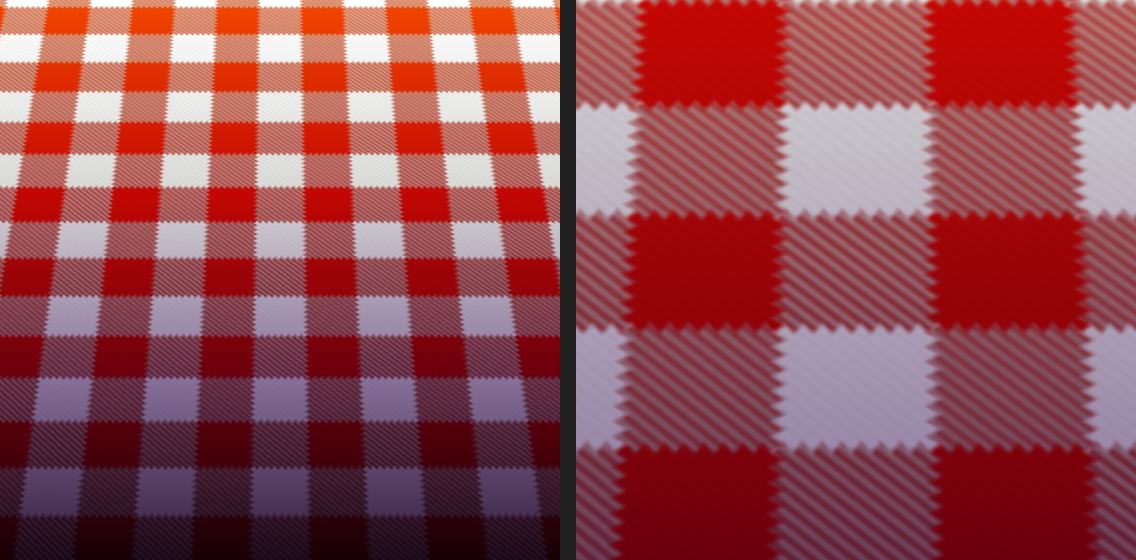
Left, the full canvas; right, a detail of the centre.
Write a Shadertoy shader that draws this pattern.

```glsl
// Red and white gingham cloth with a twill weave, receding into bright light at the top.

const float TAU = 6.2831853;
const float THREADS = 8.0; // twill ribs per check

// Four colour stops spread evenly from the bottom (0) to the top (1)
vec3 gradient(float t, vec3 a, vec3 b, vec3 c, vec3 d) {
    float k = clamp(t, 0.0, 1.0) * 3.0;
    vec3 low = mix(a, b, min(k, 1.0));
    vec3 mid = mix(low, c, clamp(k - 1.0, 0.0, 1.0));
    return mix(mid, d, clamp(k - 2.0, 0.0, 1.0));
}

// Alternating stripes one unit wide: 0 around even positions, 1 around odd ones
float stripes(float x, float softness) {
    return smoothstep(-softness, softness, abs(mod(x + 1.0, 2.0) - 1.0) - 0.5);
}

float hash(vec2 p) {
    return fract(sin(dot(p, vec2(127.1, 311.7))) * 4375.85);
}

void mainImage(out vec4 fragColor, in vec2 fragCoord) {
    vec2 uv = fragCoord / iResolution.xy;

    // Perspective: check coordinates on the receding cloth, y running downward
    float depth = 3.4414 - uv.y;
    vec2 cloth = vec2((uv.x - 0.5) / (0.03075 * depth), 51.81 - 127.16 / depth);
    vec2 softness = max(vec2(0.05), fwidth(cloth));

    // Dyed bands with edges notched by the threads
    vec2 notch = 0.03 * sin(TAU * THREADS * cloth.yx);
    float column = stripes(cloth.x + notch.x, softness.x);
    float row = stripes(cloth.y + 0.5 + notch.y, softness.y);

    // Diagonal ribs decide which thread lies on top
    float rib = sin(TAU * THREADS * (cloth.x - cloth.y));
    float unevenness = 0.8 + 0.4 * hash(floor(cloth + vec2(0.5, 0.0)));
    float warp = 0.5 + rib * unevenness * mix(0.19, 0.09, uv.y);
    float dye = mix(row, column, warp);

    // Light falls off from warm white to dusky violet
    vec3 white = gradient(uv.y, vec3(0.19, 0.10, 0.23), vec3(0.54, 0.45, 0.61),
                          vec3(0.85, 0.85, 0.84), vec3(1.0));
    vec3 red = gradient(uv.y, vec3(0.09, 0.0, 0.02), vec3(0.42, 0.0, 0.05),
                        vec3(0.77, 0.03, 0.01), vec3(0.95, 0.28, 0.0));
    vec3 color = mix(white, red, dye);

    // Mixed threads look darker, and the ribs add a faint relief
    color *= 1.0 - abs(column - row) * mix(0.18, 0.11, uv.y);
    color *= 1.0 + 0.012 * rib;

    fragColor = vec4(color, 1.0);
}
```
